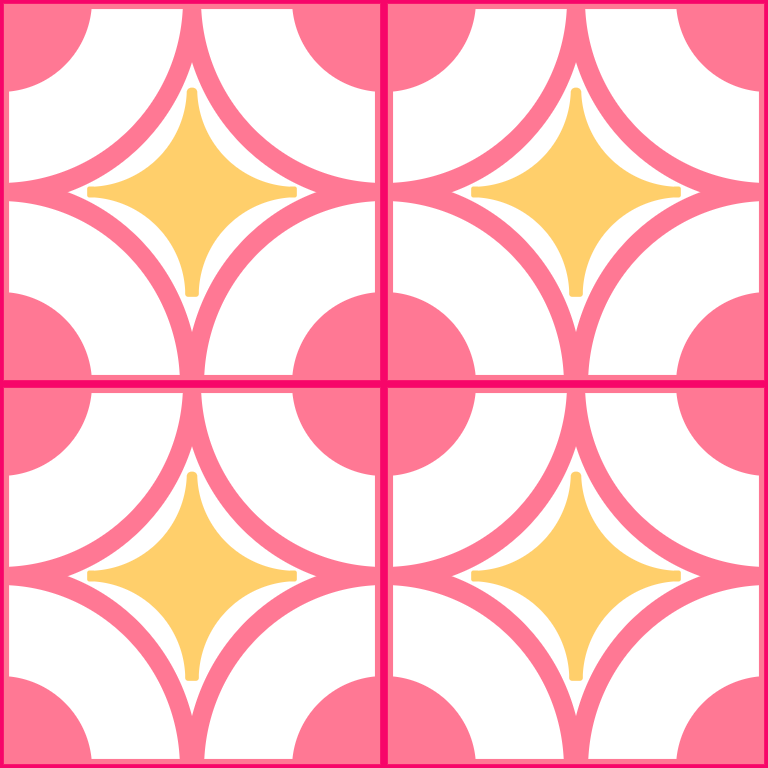
Reproduce this pattern procedurally as a WebGL 1 fragment shader.

```glsl
precision highp float;
// Two by two square tiles: quarter discs and rings around each corner,
// a concave four-pointed star in the middle and a double grout line.
// Each tile is folded into one quadrant and drawn with distance functions.

uniform vec2 u_resolution;

// Coverage of a shape from its signed distance, in tile units.
float fill(float dist) {
    float pixel = 2.0 / min(u_resolution.x, u_resolution.y);
    return clamp(0.5 - dist / pixel, 0.0, 1.0);
}

float ellipse(vec2 p, vec2 radii) {
    return (length(p / radii) - 1.0) * 0.5 * (radii.x + radii.y);
}

float roundBox(vec2 p, vec2 halfSize, float corner) {
    vec2 d = abs(p) - halfSize + corner;
    return length(max(d, 0.0)) + min(max(d.x, d.y), 0.0) - corner;
}

// Four arcs cut the body; small blunt caps finish the arms.
float star(vec2 p) {
    vec2 q = abs(p);
    float lower = step(p.y, 0.0);
    vec2 arcCenter = vec2(0.2695 + 0.004 * lower, 0.2695);
    float body = max(0.256 - length(q - arcCenter), max(q.x, q.y) - 0.262);
    float sideCap = roundBox(q - vec2(0.262, 0.0), vec2(0.011, 0.0143), 0.006);
    vec2 tipSize = mix(vec2(0.0138, 0.0138), vec2(0.0178, 0.013), lower);
    float tipCap = roundBox(q - vec2(0.0, 0.258 + 0.002 * lower), tipSize,
                            mix(0.0125, 0.008, lower));
    return min(body, min(sideCap, tipCap));
}

void main() {
    vec2 p = fract(gl_FragCoord.xy / u_resolution * 2.0) - 0.5;
    vec2 corner = 0.5 - abs(p);
    float edge = min(corner.x, corner.y);

    // The lower rings are slightly narrower than the upper ones.
    float lower = step(p.y, 0.0);
    vec2 outer = vec2(0.525 - 0.008 * lower, 0.5315);
    vec2 inner = outer - vec2(0.0485, 0.0550);
    float ring = max(ellipse(corner, outer), -ellipse(corner, inner));
    float disc = length(corner) - 0.2396;
    float border = edge - 0.0236;

    vec3 color = vec3(1.0);
    color = mix(color, vec3(1.0, 0.81, 0.42), fill(star(p)));
    color = mix(color, vec3(1.0, 0.47, 0.58), fill(min(ring, min(disc, border))));
    color = mix(color, vec3(0.97, 0.02, 0.41), fill(edge - 0.01));
    gl_FragColor = vec4(color, 1.0);
}
```
